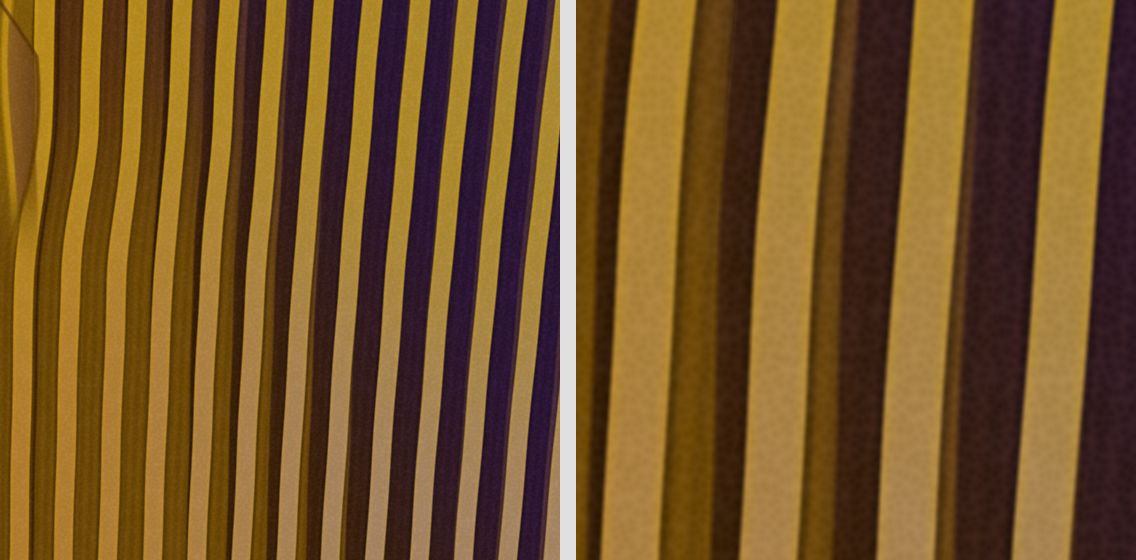
Left: the whole. Right: its middle third, enlarged.
This texture is drawn by a WebGL 2 fragment shader. Its source:

```glsl
#version 300 es
precision highp float;
// Tall golden slats leaning over dark gaps, bending and folding at the left.
// A curved slat coordinate is solved per point; strips behind the slats drift
// across successive gaps, and light shifts from amber to violet.

uniform vec2 u_resolution;
out vec4 outColor;

float hash(vec2 p) {
    p = fract(p * vec2(0.1031, 0.1137));
    p += dot(p, p.yx + 33.33);
    return fract((p.x + p.y) * p.x * 97.0);
}

// Distance to the nearest jittered cell point, used as soft grain.
float cellNoise(vec2 p) {
    vec2 cell = floor(p);
    float nearest = 2.0;
    for (int j = -1; j <= 1; j++)
        for (int i = -1; i <= 1; i++) {
            vec2 c = cell + vec2(i, j);
            vec2 point = c + vec2(hash(c + 7.0), hash(c + 61.0));
            nearest = min(nearest, distance(p, point));
        }
    return nearest;
}

// Slat index as a continuous value: whole numbers lie on slat centres.
float slatCoordinate(vec2 p) {
    float lean = p.y * (0.8 + 0.2 * p.y);
    float bend = 0.026 * smoothstep(0.5, 0.78, p.y);
    float u = p.x * 12.0 - 1.5;
    for (int i = 0; i < 4; i++) {
        float shift = bend * exp(-0.4 * max(u, 0.0));
        u = (p.x - 0.113 - 0.0286 * lean - shift) / (0.0794 + 0.0074 * lean);
    }
    return u;
}

float band(float x, float lo, float hi, float soft) {
    return smoothstep(lo - soft, lo + soft, x) * (1.0 - smoothstep(hi - soft, hi + soft, x));
}

void main() {
    vec2 p = gl_FragCoord.xy / u_resolution;
    float pixel = 1.0 / u_resolution.x;
    float u = slatCoordinate(p);
    u += 0.008 * sin(p.y * 23.0 + floor(u + 0.5) * 2.1);
    float soft = max(0.026, 12.0 * pixel);
    float gap = fract(u);
    float index = floor(u);
    float violet = smoothstep(0.32, 0.9, p.x + 0.4 * (p.y - 0.5));

    // Gap: back panel with a shadow whose position drifts from slat to slat
    float drift = index + 2.5 * (p.y - 0.5);
    float shadowStart = 0.86 - 0.11 * drift;
    float shadowEnd = 1.0 - 0.036 * drift;
    vec3 olive = mix(vec3(0.45, 0.30, 0.035), vec3(0.35, 0.20, 0.07), smoothstep(0.5, 1.0, p.y));
    vec3 panel = mix(olive, vec3(0.31, 0.19, 0.25), violet);
    vec3 shadow = mix(vec3(0.25, 0.14, 0.04), vec3(0.18, 0.09, 0.22), violet);
    vec3 color = mix(panel, shadow, band(gap, shadowStart, shadowEnd, soft * 1.3));
    color *= 0.95 + 0.05 * sin(gap * 31.0 + index);

    // Slats: yellow above, dusty tan below
    float offset = u - floor(u + 0.5);
    float dusty = 1.0 - smoothstep(0.12, 0.85, p.y - 0.12 * sin(p.x * 5.0));
    vec3 tan_ = mix(vec3(0.69, 0.49, 0.19), vec3(0.65, 0.52, 0.39), smoothstep(0.05, 0.75, p.x));
    vec3 gold = mix(vec3(0.72, 0.54, 0.11), vec3(0.67, 0.54, 0.20), p.x);
    vec3 slat = mix(gold, tan_, dusty);
    slat += vec3(0.04, 0.03, -0.04) * smoothstep(0.1, 0.2, abs(offset));
    color *= 1.0 - 0.2 * band(abs(offset), 0.2, 0.27, 0.03);
    color = mix(color, slat, band(offset, -0.21, 0.21, soft));

    // Dark crease beside the first slat
    float crease = band(u, -0.74, -0.67, 0.035);
    color = mix(color, vec3(0.21, 0.11, 0.02), 0.85 * crease);

    // Overlapping folds in the upper left corner
    float upper = smoothstep(0.5, 0.72, p.y);
    float sway = 0.012 * sin(p.y * 11.0 + 1.2);
    float cornerEdge = 0.022 + sway * 0.7;
    vec3 cornerGold = mix(vec3(0.50, 0.35, 0.04), vec3(0.72, 0.54, 0.08),
        band(p.x, cornerEdge - 0.012, cornerEdge + 0.004, 0.005));
    float corner = 1.0 - smoothstep(0.058, 0.066, p.x - sway * 0.4);
    color = mix(color, cornerGold, upper * corner);
    float bulge = 0.064 - 0.75 * pow(abs(p.y - 0.83), 2.0) - 0.5 * max(p.y - 0.9, 0.0);
    float fold = band(p.x, cornerEdge, bulge, max(0.003, pixel));
    vec3 foldTone = mix(vec3(0.58, 0.40, 0.15), vec3(0.43, 0.27, 0.10), p.x * 16.0);
    color = mix(color, foldTone, fold * smoothstep(0.56, 0.66, p.y));
    float rim = band(p.x, bulge, bulge + 0.008, 0.003) * upper;
    color = mix(color, vec3(0.34, 0.20, 0.03), 0.75 * rim);

    // Fine mottled grain
    float grain = cellNoise(p * 170.0) - 0.5;
    float mottle = cellNoise(p * vec2(45.0, 32.0)) - 0.5;
    color += grain * vec3(0.045, 0.04, 0.035) + mottle * vec3(0.018, 0.014, 0.03);
    outColor = vec4(clamp(color, 0.0, 1.0), 1.0);
}
```
